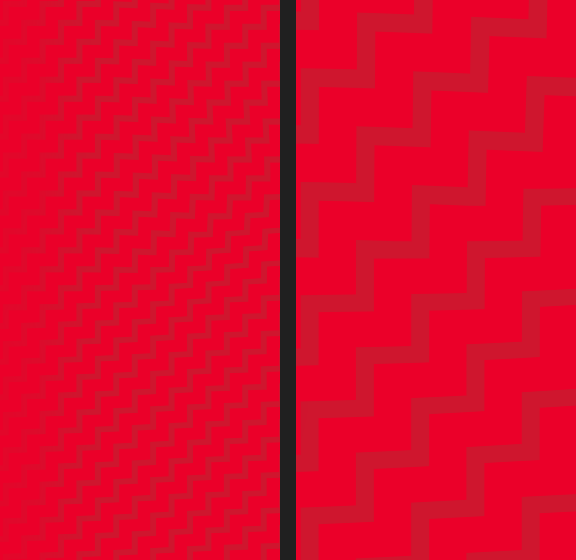
Left, the full canvas; right, a detail of the centre.
Give the GLSL for this pattern, as a WebGL 1 fragment shader.

```glsl
precision highp float;
uniform vec2 u_resolution;

const vec3 GROUND = vec3(0.922, 0.0, 0.16);
const vec3 LINE = vec3(0.81, 0.085, 0.18);
const vec2 STEP_SIZE = vec2(0.0658, 0.0677);
const vec2 FIRST_CORNER = vec2(0.273, 0.003);
const float LINE_WIDTH = 0.325;

float hash(vec2 p) {
  return fract(sin(dot(p, vec2(127.1, 311.7))) * 4375.85);
}

float valueNoise(vec2 p) {
  vec2 i = floor(p);
  vec2 f = fract(p);
  f = f * f * (3.0 - 2.0 * f);
  float lower = mix(hash(i), hash(i + vec2(1.0, 0.0)), f.x);
  float upper = mix(hash(i + vec2(0.0, 1.0)), hash(i + 1.0), f.x);
  return mix(lower, upper, f.y);
}

float boxDistance(vec2 p, vec2 center, vec2 halfSize) {
  vec2 d = abs(p - center) - halfSize;
  return length(max(d, 0.0)) + min(max(d.x, d.y), 0.0);
}

// Soft drape: a sideways bulge and a tightening of the lower rows
vec2 drape(vec2 p) {
  float right = smoothstep(0.3, 0.8, p.x);
  float foldStart = 1.18 - 0.5 * p.x;
  float bulgeY = (p.y - 0.62) / 0.23;
  float bulge = 0.013 * right * exp(-bulgeY * bulgeY);
  float tighten = 0.07 * max(p.y - foldStart, 0.0)
    + 0.021 * right * smoothstep(foldStart, foldStart + 0.34, p.y);
  return p + vec2(-bulge, tighten - 0.014 * right);
}

// Stairs rise one step per column and repeat every two steps down
float stairDistance(vec2 q, float width) {
  float column = floor(q.x);
  float nearest = 10.0;
  float halfWidth = 0.5 * width;
  float halfSpan = 0.5 * (1.0 + width);
  for (int k = -1; k <= 1; k++) {
    float c = column + float(k);
    float down = mod(q.y + c + 0.35, 2.0) - 0.35;
    vec2 local = vec2(q.x - c, down);
    float tread = boxDistance(local, vec2(halfSpan, halfWidth), vec2(halfSpan, halfWidth));
    float riser = boxDistance(local, vec2(halfWidth, halfSpan), vec2(halfWidth, halfSpan));
    nearest = min(nearest, min(tread, riser));
  }
  return nearest;
}

// Lines pale toward the left edge
float lineStrength(vec2 p) {
  float wear = 0.08 * (valueNoise(p * 7.0) - 0.5);
  return mix(0.3, 1.0, smoothstep(0.0, 0.34, p.x + wear));
}

void main() {
  // Width units, measured down from the top left
  vec2 p = vec2(gl_FragCoord.x, u_resolution.y - gl_FragCoord.y) / u_resolution.x;
  vec2 q = (drape(p) - FIRST_CORNER) / STEP_SIZE;

  float softness = 0.6 / (u_resolution.x * STEP_SIZE.x);
  float d = stairDistance(q, LINE_WIDTH);
  float coverage = 1.0 - smoothstep(-softness, softness, d);

  vec3 color = mix(GROUND, LINE, coverage * lineStrength(p));
  gl_FragColor = vec4(color, 1.0);
}
```
